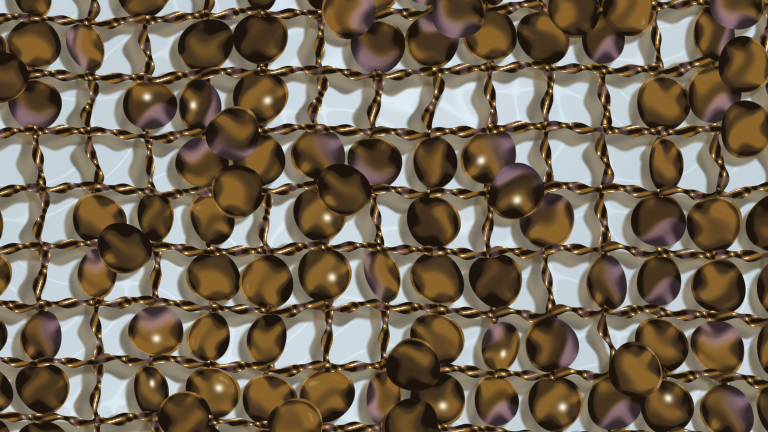
Reproduce this texture procedurally as a Shadertoy shader.

```glsl
// A net of twisted bronze ribbons over a pale wall, with domed metal discs on many links.
// A gently warped grid is drawn in four layers: shadows, then metal, each with
// vertical links below horizontal ones. Sines fold the metal; hashes vary the links.

const vec2  CELL = vec2(0.131, 0.140);        // link lengths, in canvas heights
const float ROPE_WIDTH = 0.0085;              // half width of a twisted ribbon
const float DISC_RADIUS = 0.064;
const vec2  SHADOW_SHIFT = vec2(-0.020, -0.019);
const float OVAL_CHANCE = 0.68;               // vertical links that open into a face
const float DISC_CHANCE = 0.38;               // those that open fully
const float CROSS_CHANCE = 0.13;              // horizontal links with a face

const vec3 WALL   = vec3(0.79, 0.84, 0.87);
const vec3 SHADE  = vec3(0.41, 0.36, 0.27);
const vec3 BLACK  = vec3(0.11, 0.075, 0.05);
const vec3 BROWN  = vec3(0.27, 0.20, 0.12);
const vec3 GOLD   = vec3(0.54, 0.39, 0.17);
const vec3 GLEAM  = vec3(0.93, 0.88, 0.81);
const vec3 VIOLET = vec3(0.53, 0.42, 0.49);
const float TAU = 6.28318;

float hash(vec2 p) {
    return fract(sin(dot(p, vec2(127.1, 311.7))) * 43758.5);
}

// Reflection ramp from dark folds to bright glints
vec3 metal(float t) {
    vec3 c = mix(BLACK, BROWN, smoothstep(0.0, 0.35, t));
    c = mix(c, GOLD, smoothstep(0.35, 0.72, t));
    return mix(c, GLEAM, smoothstep(0.86, 1.05, t));
}

// Canvas to grid: rows tilt and spread to the right, threads sag slightly
vec2 toGrid(vec2 p) {
    p += 0.007 * vec2(sin(p.y * 9.0 + p.x * 3.0), sin(p.x * 11.0 + p.y * 5.0));
    float rowHeight = 0.130 + 0.0085 * p.x;
    return vec2((p.x - 0.09 + 0.025 * (p.y - 0.5)) / CELL.x,
                (p.y - 0.95 - 0.025 * p.x) / rowHeight);
}

vec3 wall(vec2 p) {
    float ripple = sin(p.x * 31.0 + 3.0 * sin(p.y * 17.0)) + sin(p.y * 37.0 + 3.0 * sin(p.x * 13.0));
    return WALL + 0.02 * sin(p.x * 4.0 - p.y * 3.0) + 0.06 * exp(-ripple * ripple * 25.0);
}

// Distance to a wavy ribbon; q.x runs along the link
float ropeDistance(vec2 q, float len, float sway, float swell) {
    float u = q.x / len;
    float width = ROPE_WIDTH + 0.0035 * cos(TAU * 2.0 * u + sway * 200.0) + swell * cos(0.5 * TAU * u);
    return max(abs(q.y - sway * sin(TAU * u)) - width, abs(q.x) - 0.5 * len - 0.004);
}

vec3 ropeColor(vec2 q, float seed) {
    float fold = sin(q.x * 150.0 + q.y * 230.0 + 3.0 * sin(q.x * 70.0 + seed * TAU));
    float twist = sin(q.x * 95.0 - q.y * 330.0 + seed * 20.0);
    vec3 c = metal(0.34 + 0.32 * fold + 0.38 * twist);
    return mix(c, VIOLET, 0.4 * smoothstep(0.75, 1.0, sin(q.x * 60.0 + seed * 40.0)));
}

// Pinched dome: a pale star on the diagonals between dark lobes
vec3 faceColor(vec2 n, float seed) {
    vec2 w = n + 0.16 * sin(n.yx * 4.0 + seed * vec2(17.0, 29.0));
    float star = 1.0 - smoothstep(0.12, 0.72, abs(w.x * w.x - w.y * w.y));
    vec2 lightDir = vec2(cos(seed * TAU), sin(seed * TAU));
    float tilt = dot(w, lightDir);
    float fold = sin(5.0 * tilt + 4.0 * w.x * w.y + seed * 31.0);
    float tone = 0.08 + 0.46 * star + 0.20 * tilt + 0.13 * fold + 0.14 * sin(seed * 53.0);
    float r = length(n);
    tone -= 0.18 * smoothstep(0.72, 0.9, r);
    tone += 0.5 * smoothstep(0.9, 0.96, r) * smoothstep(-0.3, 0.9, tilt);
    vec3 c = metal(min(tone, 0.92));
    float sheen = step(0.55, fract(seed * 7.3)) * smoothstep(0.05, 0.7, -tilt + 0.2 * fold);
    c = mix(c, VIOLET * (0.5 + 0.8 * star), 0.65 * sheen);
    float glint = step(0.82, fract(seed * 13.7)) * exp(-40.0 * dot(n - 0.3 * lightDir, n - 0.3 * lightDir));
    return mix(c, vec3(1.0, 0.96, 0.86), glint);
}

void drawLink(inout vec3 color, vec2 q, vec2 id, bool across, bool shadow, float aa) {
    float seed = hash(id + (across ? 71.3 : 13.7));
    float kind = hash(id * 1.7 + (across ? 5.1 : 37.9));
    kind -= across ? 0.0 : 0.10 * sin(id.x * 0.55 + 1.0) * sin(id.y * 0.9);
    float len = across ? CELL.x : CELL.y;
    float sway = (seed - 0.5) * (across ? 0.016 : 0.026);
    float swell = shadow ? 0.007 + 0.013 * fract(seed * 5.0) : 0.003 * fract(seed * 9.0);
    float rope = ropeDistance(q, len, sway, swell);

    // Face: an oval or a full disc, slightly turned and displaced
    bool hasFace = kind < (across ? CROSS_CHANCE : OVAL_CHANCE);
    bool full = across || kind < DISC_CHANCE;
    vec2 radii = DISC_RADIUS * vec2(0.98, full ? 0.98 : 0.60 + 0.2 * seed);
    float turn = (fract(seed * 11.0) - 0.5) * 0.7;
    vec2 f = q - 0.018 * (vec2(fract(seed * 3.0), fract(seed * 19.0)) - 0.5);
    f = mat2(cos(turn), sin(turn), -sin(turn), cos(turn)) * f;
    vec2 n = f / radii;
    float wobble = 0.03 * sin(3.0 * atan(n.y, n.x + 1e-5) + seed * TAU);
    float face = hasFace ? (length(n) - 1.0 + wobble) * radii.y : 1.0;

    if (shadow) {
        float blur = aa + 0.003;
        float fold = sin(q.x * 55.0 + 2.0 * sin(q.y * 80.0 + seed * TAU));
        vec3 tint = SHADE * (1.06 + 0.16 * fold);
        color = mix(color, tint, 0.78 * smoothstep(blur, -blur, min(rope, face)));
    } else {
        color = mix(color, ropeColor(q, seed), smoothstep(aa, -aa, rope));
        color = mix(color, faceColor(n, seed), smoothstep(aa, -aa, face));
    }
}

void mainImage(out vec4 fragColor, in vec2 fragCoord) {
    vec2 p = fragCoord / iResolution.y;
    float aa = 0.8 / iResolution.y;
    vec3 color = wall(p);
    for (int layer = 0; layer < 4; layer++) {
        bool shadow = layer < 2;
        bool across = layer % 2 == 1;
        vec2 g = toGrid(shadow ? p - SHADOW_SHIFT : p);
        for (int k = 0; k < 9; k++) {
            vec2 id = floor(g) + vec2(k % 3 - 1, k / 3 - 1);
            vec2 q = (g - id - (across ? vec2(0.5, 0.0) : vec2(0.0, 0.5))) * CELL;
            drawLink(color, across ? q : q.yx, id, across, shadow, aa);
        }
    }
    fragColor = vec4(clamp(color, 0.0, 1.0), 1.0);
}
```
